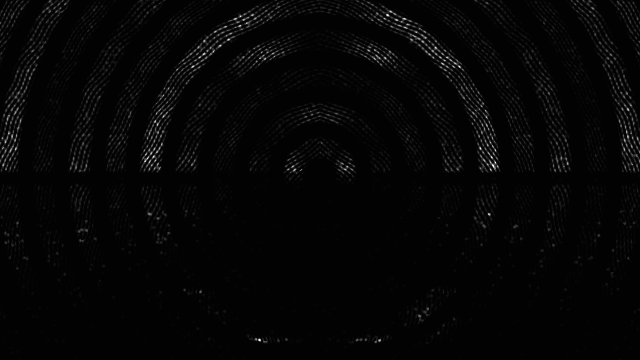
A Shadertoy shader for this background:

```glsl
vec2 hash2(vec2 p) {
    vec3 q = fract(vec3(p.xyx) * vec3(0.1031, 0.103, 0.0973));
    q += dot(q, q.yzx + 33.33);
    return fract((q.xx + q.yz) * q.zy);
}

// x: distance to the nearest cell point, y: random value of that cell
vec2 cellular(vec2 p) {
    vec2 cell = floor(p), nearest = vec2(9.0, 0.0);
    for (int j = -1; j <= 1; j++)
    for (int i = -1; i <= 1; i++) {
        vec2 id = cell + vec2(i, j);
        vec2 rnd = hash2(id + 100.0);
        float d = length(id + 0.15 + 0.7 * rnd - p);
        if (d < nearest.x) nearest = vec2(d, hash2(id + 237.0).x);
    }
    return nearest;
}

float spot(vec2 p, vec2 center, vec2 size) {
    vec2 d = (p - center) / size;
    return exp(-dot(d, d));
}

// Fine curved threads, bent by layered sines
float threads(vec2 p) {
    float bend = 0.006 * sin(p.x * 23.0 + p.y * 9.0) + 0.004 * sin(p.y * 41.0 - p.x * 17.0);
    float across = length(p - vec2(-0.25, -0.35)) + bend;
    float along = p.x - p.y + bend;
    float line = 0.5 + 0.5 * sin(across * 560.0);
    float dash = 0.65 + 0.35 * sin(along * 330.0 + across * 90.0);
    return line * line * dash;
}

// Light above the horizon, in the strip below it and along the sloping front
float lighting(vec2 p) {
    float above = smoothstep(0.0, 0.01, p.y) * (0.65 + 0.5 * exp(-p.y * 12.0));
    float front = -0.11 - 0.2 * (p.x - 0.47);
    float strip = smoothstep(-0.025, -0.04, p.y) * smoothstep(front - 0.01, front + 0.025, p.y);
    float below = smoothstep(front + 0.012, front - 0.005, p.y);
    float glints = below * exp((p.y - front) * 17.0) * smoothstep(0.15, 0.5, p.x);
    return above + 0.32 * strip + 0.75 * glints + 0.035 * below;
}

void mainImage(out vec4 fragColor, in vec2 fragCoord) {
    vec2 p = (fragCoord - vec2(0.5, 0.518) * iResolution.xy) / iResolution.y;
    float side = sign(p.x);
    p.x = abs(p.x);
    float r = length(p), angle = atan(p.y, p.x);

    // Evenly spaced concentric rings
    float ringPos = (r - 0.072) / 0.0995;
    float ring = clamp(floor(ringPos + 0.5), 0.0, 9.0);
    float band = smoothstep(0.34, 0.19, abs(ringPos - ring));
    float gains[10] = float[10](0.26, 0.15, 0.15, 0.3, 1.0, 0.32, 0.45, 0.16, 0.65, 0.8);
    float gain = gains[int(ring)];
    if (p.y < 0.0) gain = mix(gain, 0.55, 0.6) * smoothstep(0.05, 0.5, r);

    // Uneven light along each ring
    float wave = 0.5 + 0.3 * sin(angle * 5.0 + ring * 2.4) + 0.2 * sin(angle * 13.0 - ring * 1.7);
    float patches = mix(0.35 + wave, 1.0, ring == 4.0 ? 0.7 : 0.1);
    patches *= 0.55 + 0.6 * cellular(p * 17.0).y;
    patches *= 1.0 - 0.75 * smoothstep(1.2, 1.5, angle) * step(0.3, r);
    float light = lighting(p) * gain * patches;

    // Local highlights
    light += 0.5 * spot(p, vec2(0.15, 0.325), vec2(0.07, 0.03));
    light += 0.35 * spot(p, vec2(0.0, 0.16), vec2(0.06, 0.03));
    light += 0.35 * spot(p, vec2(0.08, 0.01), vec2(0.03, 0.025));
    light += 0.8 * spot(p, vec2(0.185, -0.462), vec2(0.07, 0.007));
    light += (0.3 + 0.2 * side) * spot(p, vec2(0.31, -0.4), vec2(0.05, 0.035));
    light += 0.35 * spot(p, vec2(0.37, -0.328), vec2(0.05, 0.008));

    // Threads, grain and scattered sparks
    vec2 grain = cellular(p * 92.0 + vec2(side * 3.0, 0.0));
    float dots = smoothstep(0.6, 0.1, grain.x);
    float texture1 = threads(p) * (0.3 + 0.9 * grain.y);
    float sparks = dots * smoothstep(0.8, 1.0, grain.y);
    float roughness = smoothstep(-0.07, -0.13, p.y);
    float detail = mix(texture1 + 0.3 * sparks, 0.4 * texture1 + 1.5 * sparks, roughness);
    float value = 0.006 + band * light * detail * 0.95;
    value += 0.025 * sparks * band * smoothstep(-0.4, 0.1, p.y);

    fragColor = vec4(vec3(clamp(value, 0.0, 1.0)), 1.0);
}
```
